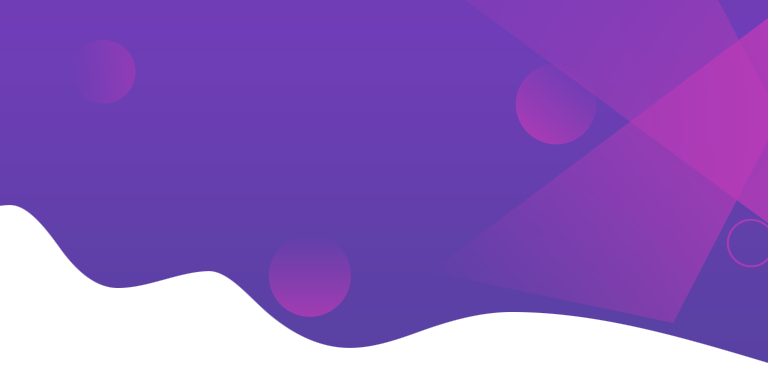
This background is drawn by a Shadertoy shader. Its source:

```glsl
const vec3 PINK = vec3(0.73, 0.23, 0.72);
const vec3 VIOLET = vec3(0.44, 0.24, 0.72);
const vec3 INDIGO = vec3(0.345, 0.255, 0.635);

// Converts a signed distance (positive inside) to antialiased coverage
float coverage(float d) {
    return clamp(0.5 + d * iResolution.y, 0.0, 1.0);
}

// Half plane on the left of the line from a to b
float leftOf(vec2 p, vec2 a, vec2 b) {
    vec2 dir = normalize(b - a);
    return coverage(dot(p - a, vec2(-dir.y, dir.x)));
}

// Disc whose opacity grows along a direction
float fadingDisc(vec2 p, vec2 center, float radius, vec2 dir, float opacity) {
    vec2 q = p - center;
    float fade = clamp(0.5 + 0.5 * dot(q, dir) / radius, 0.0, 1.0);
    return opacity * fade * coverage(radius - length(q));
}

// Cubic Hermite curve; each knot holds x, height and slope
float waveHeight(float x) {
    vec3 knots[10] = vec3[10](
        vec3(0.0, 0.464, 0.13), vec3(0.026, 0.466, 0.0),
        vec3(0.156, 0.354, -1.4), vec3(0.307, 0.25, 0.0),
        vec3(0.542, 0.294, 0.03), vec3(0.703, 0.18, -0.83),
        vec3(0.911, 0.094, 0.0), vec3(1.094, 0.137, 0.36),
        vec3(1.333, 0.1875, 0.0), vec3(2.0, 0.055, -0.3));
    float height = knots[0].y;
    for (int i = 0; i < 9; i++) {
        vec3 a = knots[i], b = knots[i + 1];
        if (x >= a.x) {
            float span = b.x - a.x;
            float t = min((x - a.x) / span, 1.0);
            float u = 1.0 - t;
            height = mix(a.y, b.y, t * t * (3.0 - 2.0 * t))
                   + span * t * u * (a.z * u - b.z * t);
        }
    }
    return height;
}

void mainImage(out vec4 fragColor, in vec2 fragCoord) {
    vec2 p = fragCoord / iResolution.y;
    vec3 color = mix(INDIGO, VIOLET, smoothstep(0.0, 1.0, p.y * 0.9 + 0.05));

    // Beam descending from the top edge
    float upperFade = clamp((p.x - p.y - 0.21) / 1.26, 0.0, 1.0);
    float upperBeam = mix(0.18, 0.75, pow(upperFade, 1.5))
        * leftOf(p, vec2(1.211, 1.0), vec2(2.0, 0.419))
        * leftOf(p, vec2(1.922, 0.901), vec2(1.87, 1.0));
    color = mix(color, PINK, upperBeam);

    // Beam rising to the right edge
    float lowerFade = clamp((p.x + 0.5 * p.y - 1.27) / 1.2, 0.0, 1.0);
    float lowerBeam = 0.85 * lowerFade
        * leftOf(p, vec2(2.0, 0.953), vec2(1.12, 0.292))
        * leftOf(p, vec2(1.753, 0.159), vec2(2.0, 0.635))
        * leftOf(p, vec2(1.12, 0.292), vec2(1.753, 0.159));
    color = mix(color, PINK, lowerBeam);

    // Floating discs
    color = mix(color, PINK, fadingDisc(p, vec2(0.27, 0.813), 0.083, vec2(1.0, 0.0), 0.45));
    color = mix(color, PINK, fadingDisc(p, vec2(1.448, 0.729), 0.105, vec2(-0.6, -0.8), 0.75));
    color = mix(color, PINK, fadingDisc(p, vec2(0.807, 0.282), 0.107, vec2(0.0, -1.0), 0.75));

    // Outlined ring
    float ringDistance = abs(length(p - vec2(1.956, 0.367)) - 0.0605);
    color = mix(color, PINK, 0.75 * coverage(0.0027 - ringDistance));

    // White wave along the bottom
    float above = p.y - waveHeight(p.x);
    float wave = clamp(0.5 - above / fwidth(above), 0.0, 1.0);
    color = mix(color, vec3(1.0), wave);

    fragColor = vec4(color, 1.0);
}
```
